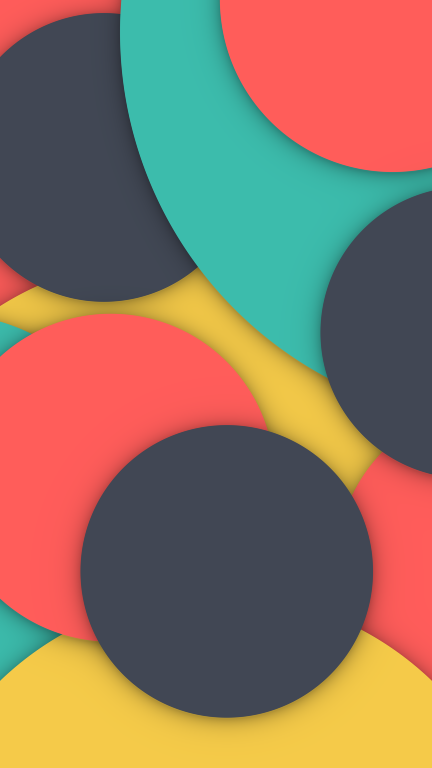
A WebGL 1 fragment shader for this background:

```glsl
precision highp float;

uniform vec2 u_resolution;

const vec3 SLATE  = vec3(0.255, 0.280, 0.330);
const vec3 CORAL  = vec3(1.000, 0.363, 0.353);
const vec3 YELLOW = vec3(0.960, 0.793, 0.285);
const vec3 TEAL   = vec3(0.235, 0.737, 0.675);

const float SHADOW_STRENGTH = 0.27;
const float SHADOW_WIDTH    = 0.011;
const vec2  SHADOW_OFFSET   = vec2(0.0, -0.002);

// Lays a paper disc with a soft drop shadow over the colour below
void layDisc(inout vec3 color, vec2 p, vec2 center, float radius, vec3 paper) {
    float edge = length(p - center) - radius;
    float shadowEdge = max(length(p - center - SHADOW_OFFSET) - radius, 0.0);
    color *= 1.0 - SHADOW_STRENGTH * exp(-shadowEdge / SHADOW_WIDTH);

    float halfPixel = 0.6 / u_resolution.y;
    color = mix(color, paper, 1.0 - smoothstep(-halfPixel, halfPixel, edge));
}

void main() {
    // Height spans 0 to 1, x is centred
    vec2 p = (gl_FragCoord.xy - vec2(0.5 * u_resolution.x, 0.0)) / u_resolution.y;
    vec3 color = CORAL;

    // Lowest sheets
    layDisc(color, p, vec2(-0.065, 0.259), 0.405, YELLOW);
    layDisc(color, p, vec2(-0.355, 0.332), 0.260, TEAL);
    layDisc(color, p, vec2(0.371, 0.262), 0.215, CORAL);

    // Upper stack
    layDisc(color, p, vec2(-0.146, 0.795), 0.188, SLATE);
    layDisc(color, p, vec2(0.385, 0.958), 0.510, TEAL);
    layDisc(color, p, vec2(0.230, 1.001), 0.225, CORAL);
    layDisc(color, p, vec2(0.326, 0.567), 0.190, SLATE);

    // Lower stack
    layDisc(color, p, vec2(0.0, -0.178), 0.405, YELLOW);
    layDisc(color, p, vec2(-0.137, 0.378), 0.2135, CORAL);
    layDisc(color, p, vec2(0.014, 0.256), 0.1905, SLATE);

    gl_FragColor = vec4(color, 1.0);
}
```
